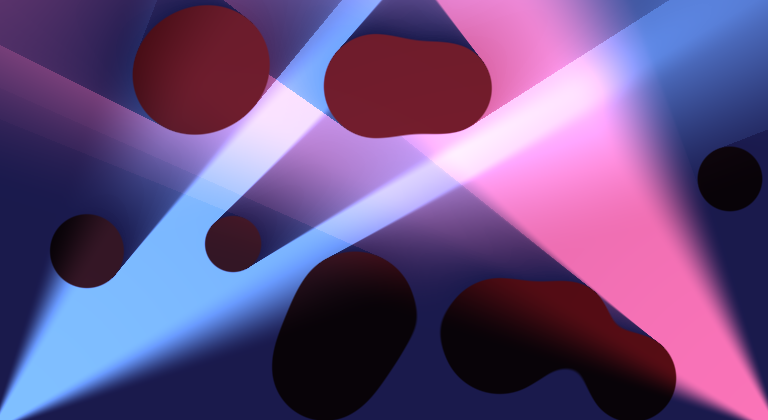
Give the GLSL for this background, as a Shadertoy shader.

```glsl
const vec3 AMBIENT = vec3(0.10, 0.10, 0.30);
const vec3 BLUE_LIGHT = vec3(0.40, 0.65, 0.90);
const vec3 PINK_LIGHT = vec3(0.88, 0.35, 0.42);
const vec3 BLOB_BASE = vec3(0.03, 0.01, 0.03);
const vec3 BLOB_BLUE_LIT = vec3(0.18, 0.08, 0.12);
const vec3 BLOB_PINK_LIT = vec3(0.31, 0.04, 0.05);

const float BLEND = 0.10;       // smooth union width
const float SHARPNESS = 26.0;   // shadow edge hardness
const float RECOVERY = 0.55;    // distance over which shadows fade

// Circles as centre and radius, in units of the canvas height
const int COUNT = 12;
const vec3 CIRCLES[COUNT] = vec3[COUNT](
    vec3(0.448, 0.817, 0.129), vec3(0.510, 0.850, 0.129),
    vec3(0.895, 0.795, 0.124), vec3(1.064, 0.790, 0.107),
    vec3(0.207, 0.402, 0.088), vec3(0.555, 0.419, 0.067),
    vec3(0.845, 0.257, 0.144), vec3(0.774, 0.124, 0.126),
    vec3(1.190, 0.200, 0.138), vec3(1.357, 0.238, 0.090),
    vec3(1.505, 0.100, 0.105), vec3(1.738, 0.574, 0.077));

float smoothMin(float a, float b, float k) {
    float h = max(k - abs(a - b), 0.0) / k;
    return min(a, b) - h * h * k * 0.25;
}

// Signed distance to all blobs
float blobDistance(vec2 p) {
    float d = 10.0;
    for (int i = 0; i < COUNT; i++) {
        d = smoothMin(d, length(p - CIRCLES[i].xy) - CIRCLES[i].z, BLEND);
    }
    return d;
}

// Soft-edged cone with gentle distance falloff
float coneLight(vec2 p, vec2 source, vec2 axis) {
    vec2 ray = p - source;
    float angle = degrees(acos(clamp(dot(normalize(ray), axis), -1.0, 1.0)));
    return (1.0 - smoothstep(13.0, 28.0, angle)) / (1.0 + 0.12 * dot(ray, ray));
}

// Light reaching p; shadows are darkest next to their occluder
float visibility(vec2 p, vec2 source) {
    float range = distance(p, source);
    vec2 dir = (source - p) / range;
    float openness = 1.0;
    float occluder = 0.0;
    float t = 0.004;
    for (int i = 0; i < 64; i++) {
        float d = blobDistance(p + dir * t);
        float gap = max(SHARPNESS * d / t, 0.0);
        if (gap < openness) {
            openness = gap;
            occluder = t;
        }
        if (d < 0.0) break;
        t += max(d * 0.7, 0.005);
        if (t > range) break;
    }
    float faded = 1.0 - exp(-occluder / RECOVERY);
    return mix(faded, 1.0, smoothstep(0.0, 1.0, openness));
}

void mainImage(out vec4 fragColor, in vec2 fragCoord) {
    vec2 p = fragCoord / iResolution.y;
    float pixel = 1.0 / iResolution.y;

    // Two spotlights just outside the lower corners
    vec2 blueSource = vec2(-0.024, -0.030);
    vec2 pinkSource = vec2(1.862, -0.038);
    float blue = coneLight(p, blueSource, normalize(vec2(1.0, 1.0)));
    float pink = coneLight(p, pinkSource, normalize(vec2(-1.0, 1.0)));

    // Lit backdrop
    vec3 color = AMBIENT
        + BLUE_LIGHT * blue * visibility(p, blueSource)
        + PINK_LIGHT * pink * visibility(p, pinkSource);

    // Blobs tinted by the unshadowed light
    vec3 blob = BLOB_BASE + BLOB_BLUE_LIT * blue + BLOB_PINK_LIT * pink;
    float coverage = 1.0 - smoothstep(-pixel, pixel, blobDistance(p));
    color = mix(color, blob, coverage);

    fragColor = vec4(min(color, 1.0), 1.0);
}
```
